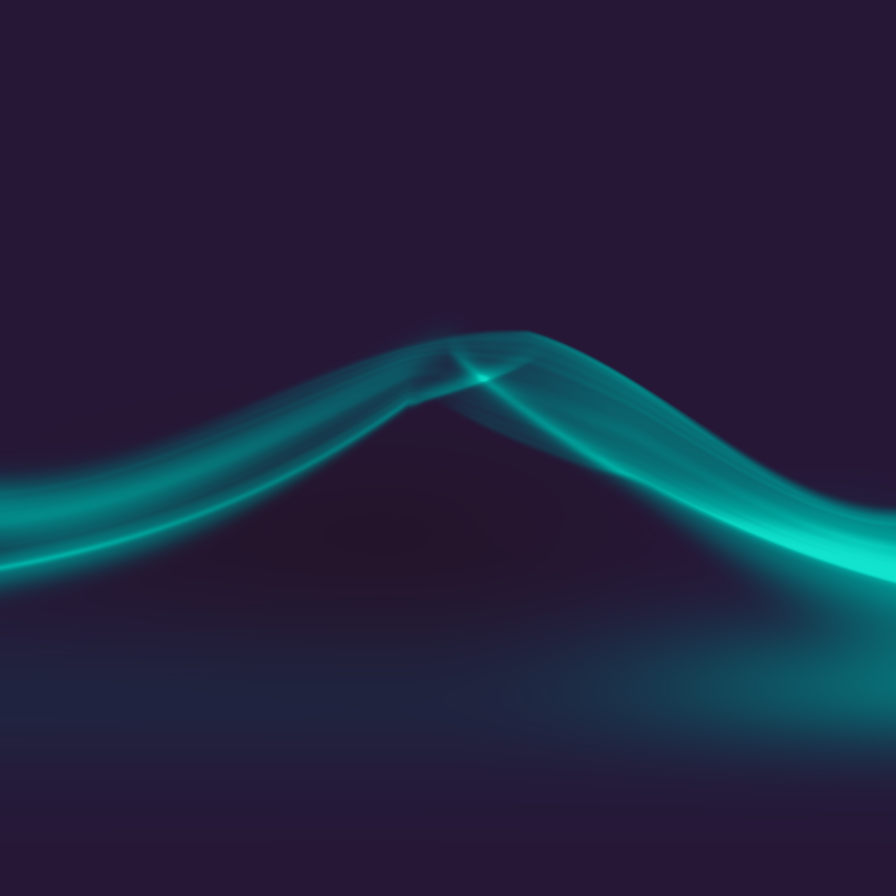
Write a three.js fragment shader that draws this background.

```glsl
// Draws two folded teal ribbons of light meeting in a crest over dark violet haze.
varying vec2 vUv;

// Cubic through four heights spaced evenly from x = a to x = b.
float curve(float x, float a, float b, vec4 h) {
  float t = 3.0 * clamp((x - a) / (b - a), 0.0, 1.0);
  float p = t - 1.0, q = t - 2.0, r = t - 3.0;
  return -h.x * p * q * r / 6.0 + h.y * t * q * r / 2.0
       - h.z * t * p * r / 2.0 + h.w * t * p * q / 6.0;
}

// Soft ridge with separate widths below and above its centre.
float glow(float d, float below, float above) {
  float k = d / (d < 0.0 ? below : above);
  return exp(-k * k);
}

float hash(float n) {
  return fract(sin(n * 127.1) * 437.58);
}

float noise(float x) {
  float f = fract(x);
  return mix(hash(floor(x)), hash(floor(x) + 1.0), f * f * (3.0 - 2.0 * f));
}

// Fine strands running along a ribbon, centred on zero.
float strands(float u) {
  return 0.6 * noise(u * 9.0) + 0.4 * noise(u * 23.0 + 7.0) - 0.5;
}

float leftRibbon(float x, float y) {
  float seam = curve(x, 0.0, 0.456, vec4(0.366, 0.402, 0.461, 0.552));
  float fold = curve(x, 0.0, 0.5, vec4(0.427, 0.457, 0.530, 0.617));
  float rim = curve(x, 0.0, 0.59, vec4(0.479, 0.524, 0.599, 0.632));
  float tail = curve(x, 0.456, 0.612, vec4(0.549, 0.566, 0.584, 0.611));
  float rise = smoothstep(0.0, 0.46, x);
  float d = y - seam;

  // Bright lower seam, tightening toward the crest
  float seamEnd = 1.0 - smoothstep(0.445, 0.475, x);
  float light = seamEnd * mix(0.52, 0.36, rise) * glow(d, mix(0.024, 0.007, rise * rise), 0.014);
  light += seamEnd * mix(0.32, 0.2, rise) * glow(d, 0.004, 0.004);

  // Broad upper fold and the thin film up to the rim
  float foldEnd = 1.0 - smoothstep(0.44, 0.54, x);
  light += foldEnd * mix(0.54, 0.28, rise) * glow(y - fold, mix(0.036, 0.022, rise), mix(0.034, 0.02, rise));
  float u = (y - seam) / max(rim - seam, 0.02);
  float film = smoothstep(0.0, 0.012, d) * smoothstep(0.0, mix(0.04, 0.008, rise), rim - y);
  light += foldEnd * film * (0.13 + 0.12 * strands(u));

  // Pale tail crossing the crest
  float tailSpan = smoothstep(0.445, 0.475, x) * (1.0 - smoothstep(0.53, 0.615, x));
  light += tailSpan * 0.42 * glow(y - tail, 0.004, 0.012);
  return light;
}

float rightRibbon(float x, float y) {
  float rim = x < 0.59
    ? curve(x, 0.0, 0.59, vec4(0.479, 0.524, 0.599, 0.632))
    : curve(x, 0.59, 1.0, vec4(0.632, 0.564, 0.479, 0.4375));
  float ridge = curve(x, 0.5, 1.0, vec4(0.61, 0.488, 0.404, 0.349));
  float outer = curve(x, 0.48, 0.72, vec4(0.555, 0.513, 0.481, 0.455));
  float low = mix(outer, ridge, smoothstep(0.66, 0.74, x));
  float spread = smoothstep(0.68, 1.0, x);
  float d = y - ridge;

  // Translucent sheet between the lower edge and the rim
  float u = (y - low) / max(rim - low, 0.02);
  float sheet = smoothstep(-0.003, 0.007, y - low)
              * smoothstep(-0.001, mix(0.006, 0.022, spread), rim - y);
  float fill = mix(0.18, mix(0.28, 0.5, smoothstep(0.54, 0.72, x)), smoothstep(-0.015, 0.005, d));
  fill += 0.12 * spread + 0.14 * strands(u);
  float light = smoothstep(0.46, 0.55, x) * sheet * fill;

  // Bright ridge with a glow spilling downward on the right
  float start = smoothstep(0.495, 0.525, x);
  float gain = mix(0.26, 0.42, smoothstep(0.55, 0.95, x));
  light += start * gain * glow(d, mix(0.016, 0.065, spread), mix(0.016, 0.055, spread));
  light += start * 0.14 * glow(d, 0.006, 0.006);
  light += 0.2 * spread * glow(d, 0.03, 0.03);

  // Fine bright rim just past the crest
  float rimSpan = smoothstep(0.56, 0.62, x) * (1.0 - smoothstep(0.68, 0.85, x));
  return light + 0.22 * rimSpan * glow(y - rim + 0.003, 0.005, 0.002);
}

void main() {
  float x = vUv.x, y = vUv.y;

  // Violet ground, warmer and darker beneath the crest
  float hollow = glow(y - 0.40, 0.13, 0.12) * glow(x - 0.43, 0.35, 0.25);
  vec3 ground = mix(vec3(0.15, 0.09, 0.215), vec3(0.142, 0.078, 0.168), hollow);

  // Low haze, gathering at the right edge
  float haze = 0.075 * glow(y - 0.22, 0.09, 0.09);
  haze += 0.45 * pow(smoothstep(0.42, 1.08, x), 1.6) * glow(y - 0.235, 0.065, 0.075);

  float light = haze + leftRibbon(x, y) + rightRibbon(x, y);
  float g = clamp(light, 0.0, 1.0);
  vec3 color = mix(ground, vec3(0.0, 0.75, 0.69), g);
  color.r = ground.r * pow(1.0 - g, 2.2);
  color += vec3(0.07, 0.14, 0.12) * smoothstep(0.8, 1.2, light);
  gl_FragColor = vec4(color, 1.0);
}
```
